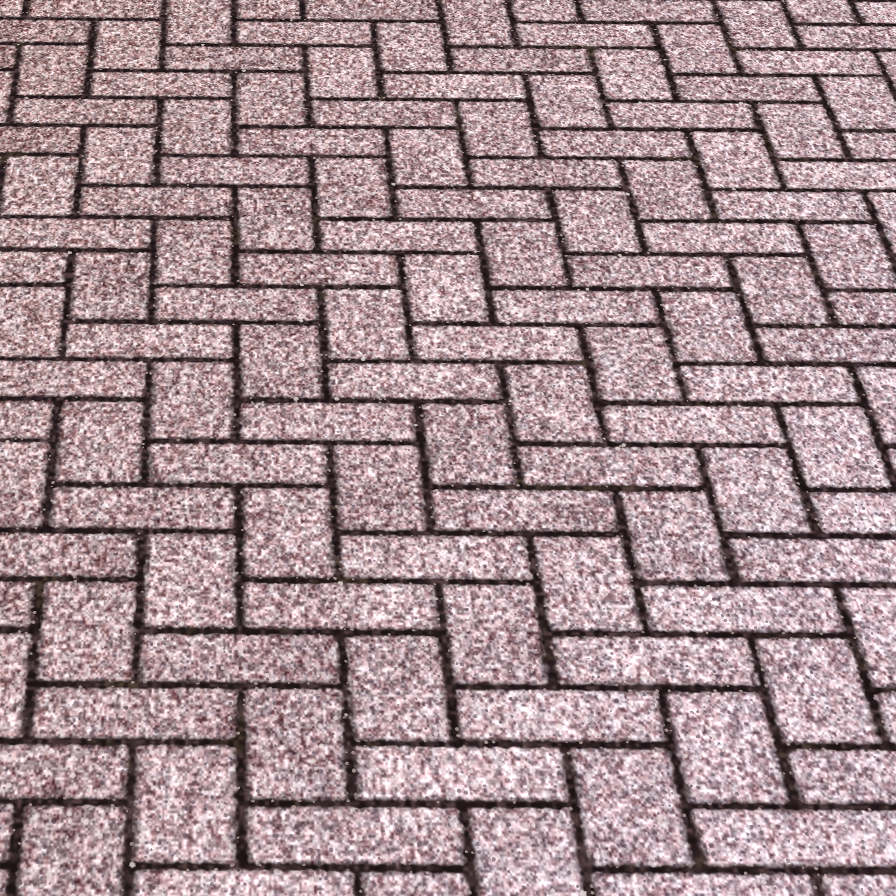
A WebGL 2 fragment shader for this texture:

```glsl
#version 300 es
precision highp float;
// Herringbone paving of speckled pinkish bricks, receding in perspective.
uniform vec2 u_resolution;
out vec4 outColor;

float hash(vec2 p) {
  vec3 q = fract(p.xyx * vec3(0.1031, 0.1030, 0.0973));
  q += dot(q, q.yzx + 33.33);
  return fract((q.x + q.y) * q.z);
}

float noise(vec2 p) {
  vec2 i = floor(p), f = fract(p);
  f = f * f * (3.0 - 2.0 * f);
  return mix(mix(hash(i), hash(i + vec2(1, 0)), f.x),
             mix(hash(i + vec2(0, 1)), hash(i + vec2(1, 1)), f.x), f.y);
}

float fbm(vec2 p) {
  float sum = 0.0, amp = 0.5;
  for (int i = 0; i < 4; i++) {
    sum += amp * noise(p);
    p = p * 2.03 + 17.3;
    amp *= 0.5;
  }
  return sum;
}

float roundBox(vec2 p, vec2 halfSize, float r) {
  vec2 q = abs(p) - halfSize + r;
  return length(max(q, 0.0)) + min(max(q.x, q.y), 0.0) - r;
}

// One randomly placed stone in some of the cells.
float pebbles(vec2 p, float share) {
  vec2 cell = floor(p);
  vec2 centre = 0.35 + 0.3 * vec2(hash(cell + 3.1), hash(cell + 8.7));
  float radius = 0.15 + 0.18 * hash(cell + 21.0);
  float dist = length(fract(p) - centre) + 0.12 * (noise(p * 5.0) - 0.5);
  return step(hash(cell + 47.0), share) * (1.0 - smoothstep(radius - 0.1, radius + 0.1, dist));
}

// Canvas to ground plane, where a brick measures 1 by 2.
vec2 ground(vec2 p) {
  float depth = 2.458 - p.y - 0.007 * (p.x - 0.27);
  return vec2((p.x - 0.2448 - 0.0105 * depth) / (0.0526 * depth),
              (2.4258 / depth - 1.0) / 0.0304);
}

// Offset from the brick centre in xy, brick half size in zw; also finds its id.
vec4 herringbone(vec2 g, out vec2 id) {
  vec2 cell = floor(g);
  float phase = mod(cell.x - cell.y, 4.0);
  bool lying = phase < 1.5;
  vec2 corner = cell;
  if (lying) corner.x -= phase;
  else if (phase < 2.5) corner.y -= 1.0;
  id = corner + (lying ? 0.0 : 0.5);
  vec2 halfSize = lying ? vec2(1.0, 0.5) : vec2(0.5, 1.0);
  return vec4(g - corner - halfSize, halfSize);
}

void main() {
  vec2 uv = gl_FragCoord.xy / u_resolution;
  vec2 g = ground(uv);
  float pixel = 1.0 / (0.09 * u_resolution.y);
  vec2 id;
  vec4 brick = herringbone(g, id);
  float tint = hash(id * 2.0 + 91.0) - 0.5;

  // Brick outline with slightly crumbled edges
  vec2 wobble = 0.02 * (vec2(hash(id + 5.0), hash(id + 9.0)) - 0.5);
  float edge = roundBox(brick.xy + wobble, brick.zw - vec2(0.042, 0.055), 0.06);
  edge += 0.035 * (noise(g * vec2(13, 8)) - 0.5) + 0.03 * (noise(g * vec2(30, 18)) - 0.5);
  float face = 1.0 - smoothstep(-0.012 - pixel, 0.012 + pixel, edge);
  float bevel = smoothstep(-0.075, 0.0, edge);

  // Coarse sandy grain
  vec2 grainPos = g * vec2(24, 13);
  float grain = 0.55 * noise(grainPos) + 0.45 * noise(grainPos * 1.9 + 31.0) - 0.5;
  float patches = fbm(g * vec2(1.4, 0.9) + 40.0) - 0.47;

  // Warmer at the upper left, cooler and paler at the lower right
  float cool = clamp(0.15 + 0.6 * uv.x + 0.45 * (1.0 - uv.y), 0.0, 1.0);
  vec3 stone = mix(vec3(0.69, 0.57, 0.56), vec3(0.79, 0.69, 0.725), cool);
  stone += 0.07 * tint + 0.14 * patches + 0.95 * grain * vec3(0.96, 1.0, 1.0);
  stone += vec3(0.03, -0.012, -0.015) * (noise(grainPos * 0.8 + 70.0) * 2.0 - 1.0);

  // Dark bluish chips and pale quartz chips
  float darkChip = pebbles(g * vec2(17, 9.5) + 11.0, 0.10 + 0.10 * cool);
  float paleChip = pebbles(g * vec2(14, 8) + 53.0, 0.13);
  stone = mix(stone, vec3(0.38, 0.33, 0.38), 0.65 * darkChip);
  stone = mix(stone, vec3(0.93, 0.87, 0.87), 0.75 * paleChip);

  // Chamfer: shaded towards the lower and left joints
  float shade = dot(normalize(brick.xy / brick.zw + 0.001), vec2(0.35, 0.6));
  stone *= 1.0 - bevel * (0.30 - 0.16 * shade);

  // Dirt, grit and traces of moss in the joints
  float dirt = noise(g * vec2(22, 13) + 7.0);
  vec3 joint = mix(vec3(0.11, 0.075, 0.08), vec3(0.36, 0.27, 0.28), dirt * dirt);
  float moss = smoothstep(0.58, 0.72, fbm(g * 1.7 + 13.0));
  joint = mix(joint, vec3(0.30, 0.27, 0.16), 0.5 * moss * dirt);
  joint = mix(joint, vec3(0.74, 0.66, 0.64), 0.8 * pebbles(g * vec2(16, 10) + 29.0, 0.10));

  vec3 color = mix(joint, stone, face);

  // Sparse loose pale flecks
  float fleck = pebbles(g * vec2(5, 3) * mat2(0.8, 0.6, -0.6, 0.8) * 2.2, 0.012);
  color = mix(color, vec3(0.92, 0.88, 0.86), 0.8 * fleck);
  outColor = vec4(clamp(color, 0.0, 1.0), 1.0);
}
```
